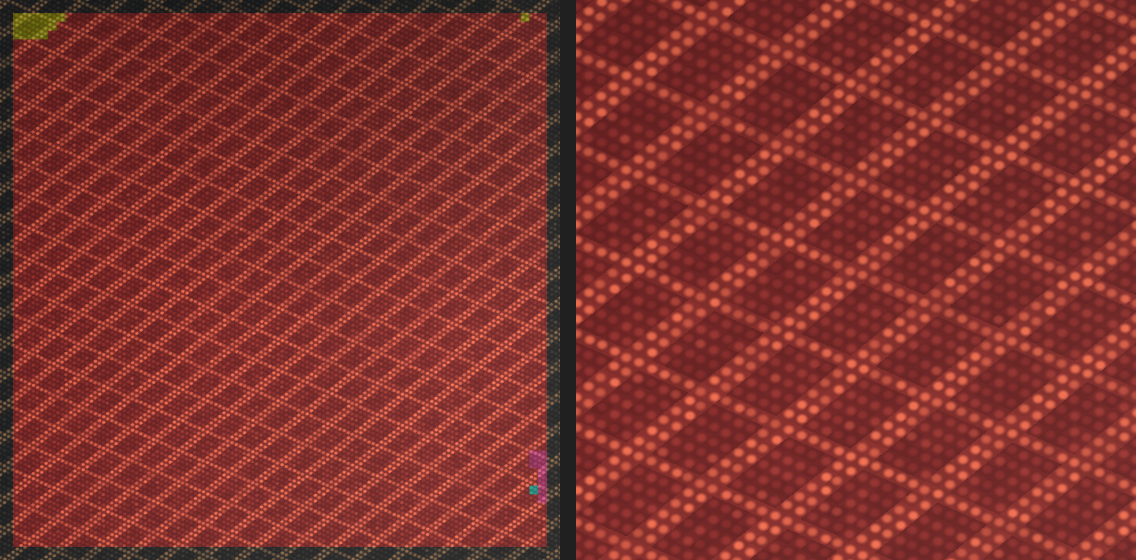
Left, the full canvas; right, a detail of the centre.
This texture is drawn by a WebGL 1 fragment shader. Its source:

```glsl
precision highp float;
uniform vec2 u_resolution;

#define RISING vec2(14.5, -18.0)
#define FALLING vec2(8.0, 18.0)
#define THREADS 6.0
#define BEAD_RADIUS 0.0040
#define MARGIN 0.0234
#define BLOCKS 64.0
#define WEAR 0.45
#define RED_GROUND vec3(0.455, 0.140, 0.142)
#define RED_BEAD vec3(0.86, 0.39, 0.28)
#define DARK_GROUND vec3(0.125, 0.130, 0.135)
#define DARK_BEAD vec3(0.50, 0.37, 0.25)

float hash(vec2 p) {
  return fract(sin(dot(p, vec2(127.1, 311.7))) * 43758.5453);
}

float noise(vec2 p) {
  vec2 i = floor(p), f = fract(p);
  f = f * f * (3.0 - 2.0 * f);
  return mix(mix(hash(i), hash(i + vec2(1.0, 0.0)), f.x),
             mix(hash(i + vec2(0.0, 1.0)), hash(i + vec2(1.0, 1.0)), f.x), f.y);
}

// Soft-edged rectangle coverage
float box(vec2 p, vec2 lo, vec2 hi, float soft) {
  vec2 inside = clamp(min(p - lo, hi - p) / soft + 0.5, 0.0, 1.0);
  return inside.x * inside.y;
}

void main() {
  vec2 p = gl_FragCoord.xy / u_resolution;
  float pixel = 1.0 / min(u_resolution.x, u_resolution.y);

  // Skewed thread lattice with a slight drift
  vec2 q = p + 0.0016 * (vec2(noise(p * 9.0), noise(p * 9.0 + 31.0)) - 0.5);
  vec2 thread = THREADS * vec2(dot(RISING, q), dot(FALLING, q));
  vec2 id = floor(thread);
  float seed = hash(id);
  float seed2 = hash(id + 57.0);

  // Offset from the bead centre, back in canvas units
  vec2 cell = (fract(thread) - 0.5) / THREADS;
  vec2 offset;
  offset.x = (cell.x + cell.y) / (RISING.x + FALLING.x);
  offset.y = (cell.y - FALLING.x * offset.x) / FALLING.y;
  offset += 0.0012 * (vec2(seed, seed2) - 0.5);
  float bead = 1.0 - smoothstep(BEAD_RADIUS * 0.25, BEAD_RADIUS + 0.3 * pixel,
                                length(offset * vec2(0.95, 1.1)));

  // Double rising rows and single falling rows of bright beads
  vec2 row = mod(id + 0.5, THREADS);
  float rising = 1.0 - step(2.0, row.x);
  float falling = 1.0 - step(1.0, row.y);
  float line = max(rising, 0.8 * falling);
  float worn = 1.0 - WEAR * seed * (0.6 + 0.8 * noise(p * 14.0));
  float fleck = 0.17 * seed2 + 0.25 * step(0.94, seed);
  float glow = bead * mix(fleck, worn, line) + 0.09 * line;
  float shade = mix(0.86 + 0.10 * line, 1.06, bead) + 0.10 * (seed2 - 0.5);

  // Coloured blocks, counted from the upper left
  vec2 block = (vec2(p.x, 1.0 - p.y) - MARGIN) * BLOCKS;
  float soft = BLOCKS * pixel;
  float olive = box(block, vec2(58.0, 0.0), vec2(59.0, 1.0), soft);
  for (int i = 0; i < 3; i++) {
    float stair = float(i);
    olive = max(olive, box(block, vec2(0.0), vec2(6.0 - stair, stair + 1.0), soft));
  }
  float violet = max(box(block, vec2(59.0, 50.0), vec2(61.0, 52.0), soft),
                     box(block, vec2(60.0, 50.0), vec2(61.0, 56.0), soft));
  float teal = box(block, vec2(59.0, 54.0), vec2(60.0, 55.0), soft);
  float field = box(p, vec2(MARGIN), vec2(1.0 - MARGIN), pixel);

  // Dyes of the ground and of the beads
  vec3 ground = mix(DARK_GROUND, RED_GROUND, field);
  vec3 shine = mix(DARK_BEAD, RED_BEAD, field);
  ground = mix(ground, vec3(0.43, 0.42, 0.06), olive);
  shine = mix(shine, vec3(0.70, 0.64, 0.20), olive);
  ground = mix(ground, vec3(0.52, 0.16, 0.32), violet);
  shine = mix(shine, vec3(0.75, 0.34, 0.48), violet);
  ground = mix(ground, vec3(0.12, 0.48, 0.43), teal);
  shine = mix(shine, vec3(0.35, 0.72, 0.62), teal);
  vec3 color = mix(ground * shade, shine, clamp(glow, 0.0, 1.0));

  // Darker top and pale haze toward the lower right
  float haze = smoothstep(0.4, 1.5, p.x + 0.8 * (1.0 - p.y));
  color *= 1.05 - 0.17 * smoothstep(0.35, 1.0, p.y);
  color += 0.055 * haze * vec3(1.0, 0.95, 0.85);
  color *= 0.97 + 0.06 * noise(p * 5.0);
  gl_FragColor = vec4(color, 1.0);
}
```
